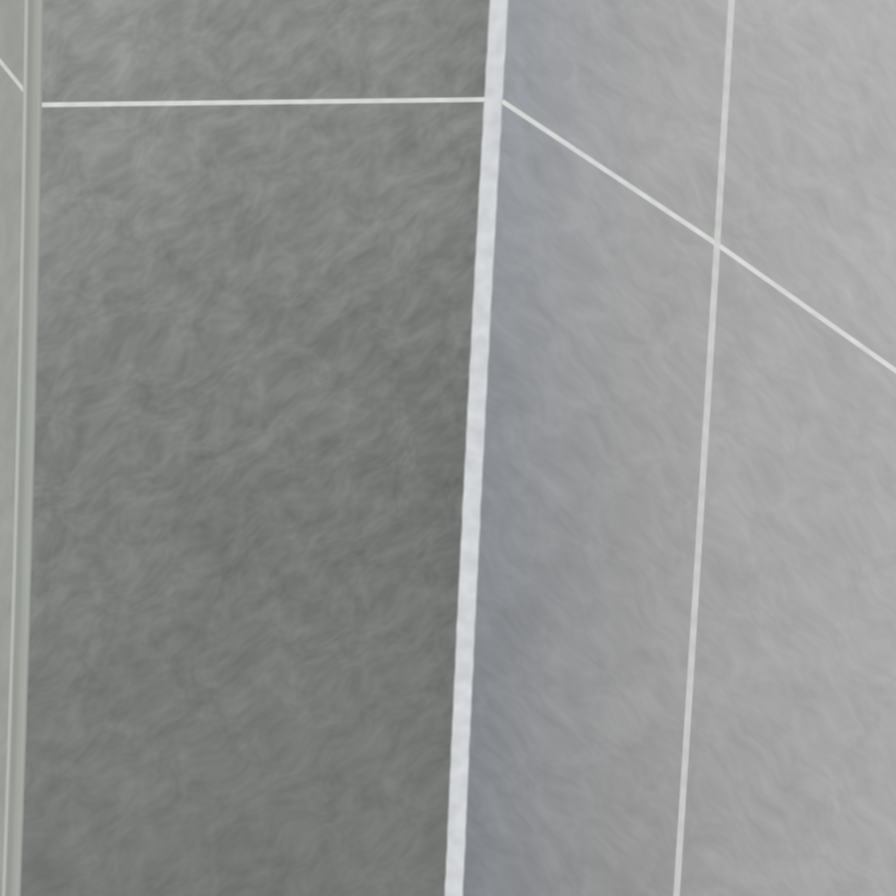
Write a Shadertoy shader that draws this texture.

```glsl
vec2 hashGradient(vec2 cell) {
    vec3 p = fract(cell.xyx * vec3(0.1031, 0.1030, 0.0973));
    p += dot(p, p.yzx + 33.33);
    float angle = 6.2832 * fract((p.x + p.y) * p.z);
    return vec2(cos(angle), sin(angle));
}

float gradientNoise(vec2 p) {
    vec2 i = floor(p), f = fract(p);
    vec2 w = f * f * f * (f * (f * 6.0 - 15.0) + 10.0);
    vec2 e = vec2(0.0, 1.0);
    float a = dot(hashGradient(i), f);
    float b = dot(hashGradient(i + e.yx), f - e.yx);
    float c = dot(hashGradient(i + e.xy), f - e.xy);
    float d = dot(hashGradient(i + e.yy), f - e.yy);
    return mix(mix(a, b, w.x), mix(c, d, w.x), w.y);
}

float fbm(vec2 p, int octaves, float gain) {
    float sum = 0.0, amplitude = 1.0;
    for (int i = 0; i < octaves; i++) {
        sum += amplitude * gradientNoise(p);
        p = mat2(0.96, 0.28, -0.28, 0.96) * p * 2.03 + 7.3;
        amplitude *= gain;
    }
    return sum;
}

// Mottled stone with grain drawn out along one direction
float stone(vec2 p, float angle, float stretch) {
    vec2 along = vec2(cos(angle), sin(angle));
    vec2 q = vec2(dot(p, along) / stretch, dot(p, vec2(-along.y, along.x)));
    vec2 warp = 0.015 * vec2(gradientNoise(p * 18.0), gradientNoise(p * 18.0 + 40.0));
    float clouds = fbm(p * 5.0, 3, 0.6);
    float grain = fbm((q + warp) * 42.0, 3, 0.75);
    return 0.022 * clouds + 0.042 * grain;
}

float segmentDistance(vec2 p, vec2 a, vec2 b) {
    vec2 ab = b - a;
    return length(p - a - ab * clamp(dot(p - a, ab) / dot(ab, ab), 0.0, 1.0));
}

float band(float dist, float halfWidth, float blur) {
    return 1.0 - smoothstep(halfWidth - blur, halfWidth + blur, abs(dist));
}

// Bilinear shade from the corners: bottom left, bottom right, top left, top right
float cornerShade(vec2 t, vec4 corners) {
    t = clamp(t, 0.0, 1.0);
    return mix(mix(corners.x, corners.y, t.x), mix(corners.z, corners.w, t.x), t.y);
}

vec3 leftWall(vec2 uv, float edge) {
    float shade = cornerShade(vec2(uv.x / edge, uv.y), vec4(0.46, 0.475, 0.57, 0.53));
    shade -= 0.035 * exp(-dot(uv - vec2(0.36, 0.48), uv - vec2(0.36, 0.48)) * 14.0);
    shade -= 0.02 * smoothstep(0.09, 0.0, edge - uv.x);
    float texture1 = stone(uv, 0.65, 1.7) * mix(0.75, 1.15, smoothstep(0.0, 0.5, uv.y));
    return vec3(shade + texture1) + vec3(-0.004, 0.003, -0.004);
}

vec3 rightWall(vec2 uv, float edge) {
    float t = (uv.x - edge) / (1.0 - edge);
    float shade = cornerShade(vec2(t, uv.y), vec4(0.51, 0.66, 0.61, 0.69));
    shade += 0.02 * sin(3.1416 * clamp(t, 0.0, 1.0));
    float texture1 = 0.7 * stone(uv + 3.7, -0.85, 2.2);
    vec3 coolTint = vec3(-0.012, 0.0, 0.016) * smoothstep(0.45, 0.0, t);
    return vec3(shade + texture1) + coolTint;
}

void mainImage(out vec4 fragColor, in vec2 fragCoord) {
    vec2 uv = fragCoord / iResolution.xy;
    float blur = max(0.0016, 0.8 / iResolution.y);
    float y = uv.y;

    // Near-vertical edges leaning with the perspective
    float corner = mix(0.5065, 0.557, y) - 0.008 * y * (1.0 - y);
    float joint = mix(0.755, 0.8165, y) + 0.003 * y * (1.0 - y);
    float trim = mix(0.0125, 0.038, y) + 0.012 * y * (1.0 - y);

    vec3 color = mix(leftWall(uv, corner), rightWall(uv, corner),
                     smoothstep(-blur, blur, uv.x - corner));

    // Narrow wall beyond the left trim
    vec3 sideWall = vec3(0.61, 0.62, 0.60) + 0.6 * stone(uv + 9.1, 1.3, 2.0);
    color = mix(color, sideWall, smoothstep(blur, -blur, uv.x - trim));

    // Thin grout lines
    vec3 grout = vec3(0.85, 0.86, 0.85) + 0.05 * gradientNoise(uv * 70.0);
    vec2 crossing = vec2(0.801, 0.727);
    float level = segmentDistance(uv, vec2(0.045, 0.883), vec2(0.548, 0.889));
    float slope = min(segmentDistance(uv, vec2(0.562, 0.886), crossing),
                      segmentDistance(uv, crossing, vec2(1.01, 0.579)));
    float sideLine = segmentDistance(uv, vec2(-0.01, 0.944), vec2(0.026, 0.9));
    color = mix(color, grout, 0.95 * band(min(level, slope), 0.0027, blur));
    color = mix(color, grout, 0.8 * band(sideLine, 0.0022, blur));
    color = mix(color, grout - 0.04, 0.85 * band(uv.x - joint, 0.0036, blur));

    // Metal trim with a pale left rim and a dull right side
    float across = uv.x - trim;
    vec3 metal = vec3(0.61, 0.625, 0.60) + 0.025 * sin(across * 420.0);
    metal += 0.012 * gradientNoise(uv * vec2(150.0, 12.0));
    color = mix(color, metal, band(across, 0.0105, blur));
    color = mix(color, vec3(0.74, 0.75, 0.73), 0.75 * band(across + 0.0085, 0.0018, blur));
    color = mix(color, vec3(0.69, 0.70, 0.68), 0.5 * band(across - 0.007, 0.0018, blur));

    // Broad sealed corner
    float wobble = 0.0008 * gradientNoise(vec2(3.0, y * 45.0));
    vec3 seal = vec3(0.82, 0.83, 0.84) + 0.05 * fbm(uv * 55.0, 2, 0.5);
    color = mix(color, seal, band(uv.x - corner + wobble, 0.0102, blur * 1.4));

    fragColor = vec4(clamp(color, 0.0, 1.0), 1.0);
}
```
